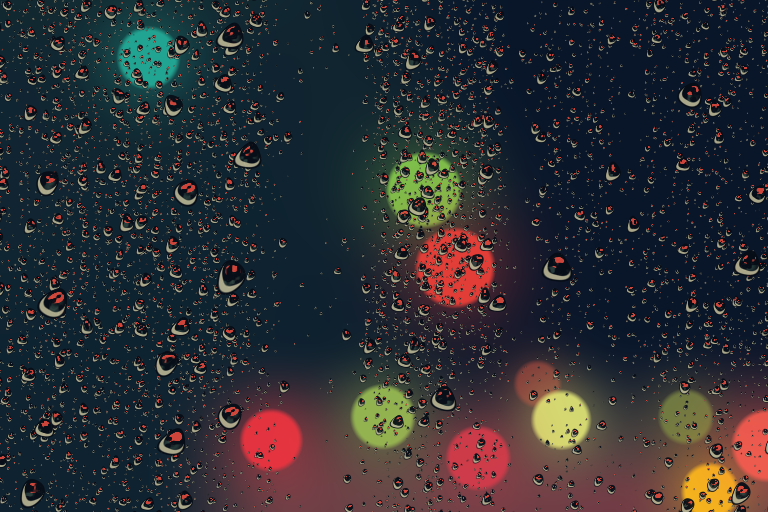
Reproduce this background procedurally as a WebGL 2 fragment shader.

```glsl
#version 300 es
precision highp float;
// Rain drops on a dark window with blurred city lights behind it.

uniform vec2 u_resolution;
out vec4 fragColor;

// Night and haze
const vec3 NIGHT_LEFT = vec3(0.055, 0.135, 0.19);
const vec3 NIGHT_RIGHT = vec3(0.035, 0.085, 0.165);
const vec3 NIGHT_GREEN = vec3(0.10, 0.21, 0.20);
const vec3 HAZE_PINK = vec3(0.52, 0.25, 0.29);
const vec3 HAZE_OLIVE = vec3(0.38, 0.36, 0.30);
const float BLUR = 0.009;
const float HALO = 0.34;

// Lights: centre and radius, then colour
const int LIGHTS = 11;
const vec3 LIGHT_DISC[LIGHTS] = vec3[](
  vec3(0.29, 0.887, 0.060), vec3(0.828, 0.629, 0.073), vec3(0.889, 0.477, 0.077),
  vec3(0.53, 0.140, 0.060), vec3(0.748, 0.186, 0.062), vec3(1.05, 0.250, 0.045),
  vec3(1.096, 0.18, 0.057), vec3(0.934, 0.105, 0.062), vec3(1.34, 0.186, 0.053),
  vec3(1.387, 0.04, 0.055), vec3(1.50, 0.130, 0.070));
const vec3 LIGHT_COLOR[LIGHTS] = vec3[](
  vec3(0.14, 0.68, 0.60), vec3(0.52, 0.80, 0.30), vec3(0.95, 0.25, 0.22),
  vec3(0.94, 0.20, 0.25), vec3(0.60, 0.74, 0.32), vec3(0.52, 0.22, 0.22),
  vec3(0.88, 0.90, 0.46), vec3(0.84, 0.23, 0.29), vec3(0.45, 0.50, 0.26),
  vec3(1.00, 0.74, 0.10), vec3(0.97, 0.36, 0.31));

// Wet columns: left edge, right edge, amount
const int COLUMNS = 4;
const vec3 WET_COLUMN[COLUMNS] = vec3[](
  vec3(-0.20, 0.54, 0.62), vec3(0.72, 0.98, 0.80),
  vec3(1.05, 1.20, 0.36), vec3(1.24, 1.70, 0.42));
const float WET_FLOOR = 0.06;

// Drop layers: cell size, least and greatest radius in cells, share of cells
const int LAYERS = 6;
const vec4 DROP_LAYER[LAYERS] = vec4[](
  vec4(0.013, 0.09, 0.22, 0.85), vec4(0.021, 0.10, 0.23, 0.80),
  vec4(0.029, 0.12, 0.26, 0.75), vec4(0.037, 0.13, 0.26, 0.75),
  vec4(0.056, 0.13, 0.25, 0.75), vec4(0.125, 0.10, 0.23, 0.75));
const vec3 DROP_DARK = vec3(0.025, 0.05, 0.085);
const vec3 DROP_GREY = vec3(0.26, 0.38, 0.34);
const vec3 DROP_PALE = vec3(0.78, 0.76, 0.62);
const vec3 DROP_RED = vec3(0.85, 0.28, 0.23);

float hash(vec2 p) {
  return fract(sin(dot(p, vec2(127.1, 311.7))) * 43758.5);
}

float noise(vec2 p) {
  vec2 i = floor(p), f = fract(p);
  f = f * f * (3.0 - 2.0 * f);
  return mix(mix(hash(i), hash(i + vec2(1, 0)), f.x),
             mix(hash(i + vec2(0, 1)), hash(i + vec2(1, 1)), f.x), f.y);
}

vec3 cityLights(vec2 p) {
  vec3 color = mix(NIGHT_LEFT, NIGHT_RIGHT, smoothstep(0.4, 1.1, p.x));
  float green = noise(p * vec2(4.0, 2.5) + 7.0) * smoothstep(1.0, 0.4, p.x);
  color = mix(color, NIGHT_GREEN, 0.7 * green * smoothstep(0.2, 0.9, p.y));
  float haze = smoothstep(0.34, 0.02, p.y) * smoothstep(0.28, 0.58, p.x);
  vec3 hazeColor = mix(HAZE_PINK, HAZE_OLIVE, 0.8 * noise(p * 5.0));
  color = mix(color, hazeColor, 0.85 * haze);
  for (int i = 0; i < LIGHTS; i++) {
    vec3 disc = LIGHT_DISC[i];
    float d = length(p - disc.xy);
    float glow = HALO * exp(-d * d / (2.6 * disc.z * disc.z));
    float core = smoothstep(disc.z + BLUR, disc.z - BLUR, d);
    color = mix(color, LIGHT_COLOR[i], max(glow, 0.93 * core));
  }
  return color;
}

float wetness(vec2 p) {
  float wet = WET_FLOOR;
  for (int i = 0; i < COLUMNS; i++) {
    vec3 c = WET_COLUMN[i];
    wet += c.z * smoothstep(c.x - 0.03, c.x + 0.03, p.x) * smoothstep(c.y + 0.03, c.y - 0.03, p.x);
  }
  wet *= 0.6 + 0.8 * noise(p * vec2(14.0, 3.0));
  return wet * mix(1.0, 0.6, smoothstep(0.3, 0.2, p.y) * step(0.45, p.x));
}

// Dark lens with broken red glints above and a pale crescent below
vec3 dropColor(vec2 q, float soft, float seed) {
  float grain = noise(q * vec2(3.0, 4.0) + seed * 91.0);
  vec3 color = mix(DROP_DARK, DROP_GREY, 0.6 * smoothstep(0.45, 0.8, grain) * smoothstep(0.9, 0.3, length(q)));
  float glint = 1.0 - length((q - vec2(0.1, 0.36)) / vec2(0.58, 0.36));
  color = mix(color, DROP_RED, smoothstep(-soft, soft, glint) * smoothstep(0.38, 0.6, grain));
  float crescent = min(length(q - vec2(0.16, 0.32)) - 0.86, 0.87 - length(q));
  return mix(color, DROP_PALE, 0.9 * smoothstep(-soft, soft, crescent));
}

vec3 addDrops(vec3 color, vec2 p, vec4 layer, float seed) {
  vec2 grid = p / layer.x + seed * 17.3;
  grid.y += hash(vec2(floor(grid.x), seed));
  vec2 id = floor(grid) + seed * 31.0;
  float pick = hash(id), shape = hash(id + 5.3);
  float size = hash(id + 9.1);
  float radius = mix(layer.y, layer.z, size * sqrt(size));
  float stretch = 1.0 + 0.5 * shape * shape;
  vec2 jitter = vec2(hash(id + 2.7), hash(id + 7.9)) - 0.5;
  vec2 center = 0.5 + jitter * max(0.0, 1.0 - 2.0 * radius * (stretch + 0.3));
  vec2 q = fract(grid) - center;
  if (pick > layer.w * wetness(p - q * layer.x)) return color;

  // Lean, stretch and wobble the outline
  q /= radius;
  q.x -= 0.35 * (hash(id + 4.4) - 0.2) * q.y;
  q.y /= stretch;
  q.x *= 1.0 + 0.18 * q.y;
  q *= 1.0 + 0.08 * sin(3.0 * atan(q.y, q.x + 1e-4) + 6.28 * shape);
  float soft = 0.6 / (u_resolution.y * layer.x * radius);
  float inside = smoothstep(1.0 + soft, 1.0 - soft, length(q));
  return mix(color, dropColor(q, max(soft, 0.06), pick + shape), 0.94 * inside);
}

void main() {
  vec2 p = gl_FragCoord.xy / u_resolution.y;
  vec3 color = cityLights(p);
  for (int i = 0; i < LAYERS; i++)
    color = addDrops(color, p, DROP_LAYER[i], float(i) + 1.0);
  fragColor = vec4(color, 1.0);
}
```
